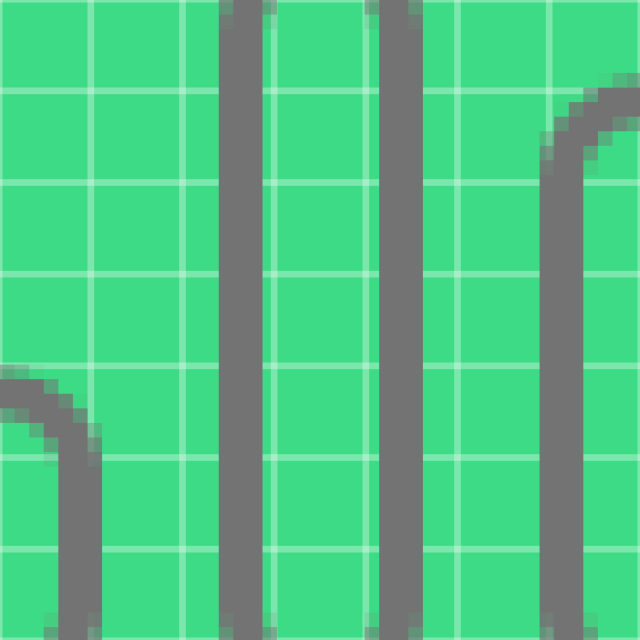
Reproduce this pattern procedurally as a Shadertoy shader.

```glsl
// Blocky grey capsule outlines over a green field with a translucent white grid.

const vec3 FIELD_GREEN = vec3(0.24, 0.86, 0.52);
const vec3 OUTLINE_GREY = vec3(0.45);
const float GRID_ALPHA = 0.32;

const float CELLS = 43.886;          // blocks across the canvas
const float CAPSULE_SPACING = 22.0;  // in blocks
const float CAPSULE_RADIUS = 5.5;
const float CAPSULE_BOTTOM = 41.5;
const float HALF_STROKE = 1.5;

const float GRID_PERIOD = 0.14323;   // in canvas units
const float GRID_OFFSET = 0.14193;
const float GRID_HALF_WIDTH = 0.0052;

// Distance to a vertical capsule outline whose core runs from top to bottom.
float capsuleOutline(vec2 p, float centerX, float top, float bottom, float radius) {
    vec2 core = vec2(centerX, clamp(p.y, top, bottom));
    return abs(length(p - core) - radius);
}

// Coverage of one block, evaluated at its centre; y runs downward.
float blockCoverage(vec2 cell, vec3 tops) {
    vec2 center = cell + 0.5;
    float dist = 1e3;
    for (int i = 0; i < 3; i++) {
        float x = float(i) * CAPSULE_SPACING;
        dist = min(dist, capsuleOutline(center, x, tops[i], CAPSULE_BOTTOM, CAPSULE_RADIUS));
    }
    return clamp(HALF_STROKE + 0.5 - dist, 0.0, 1.0);
}

// Blends neighbouring blocks only within one pixel of their shared edge.
float blockyCapsules(vec2 p, vec3 tops, float pixel) {
    vec2 shifted = p - 0.5;
    vec2 cell = floor(shifted);
    vec2 blend = clamp((fract(shifted) - 0.5) / pixel + 0.5, 0.0, 1.0);
    float upper = mix(blockCoverage(cell, tops),
                      blockCoverage(cell + vec2(1.0, 0.0), tops), blend.x);
    float lower = mix(blockCoverage(cell + vec2(0.0, 1.0), tops),
                      blockCoverage(cell + vec2(1.0), tops), blend.x);
    return mix(upper, lower, blend.y);
}

// Coverage of vertical (x) and horizontal (y) grid lines.
vec2 gridLines(vec2 p, float period, float offset, float halfWidth, float pixel) {
    vec2 dist = abs(fract((p - offset) / period + 0.5) - 0.5) * period;
    return clamp((halfWidth - dist) / pixel + 0.5, 0.0, 1.0);
}

void mainImage(out vec4 fragColor, in vec2 fragCoord) {
    vec2 uv = fragCoord / iResolution.xy;
    vec2 p = vec2(uv.x, 1.0 - uv.y);
    float pixel = 1.0 / min(iResolution.x, iResolution.y);

    // Field and grid: crossings are brightened twice
    vec2 lines = gridLines(p, GRID_PERIOD, GRID_OFFSET, GRID_HALF_WIDTH, pixel) * GRID_ALPHA;
    vec3 color = mix(FIELD_GREEN, vec3(1.0), lines.x);
    color = mix(color, vec3(1.0), lines.y);

    // Capsules of differing height, left to right
    vec3 capsuleTops = vec3(32.5, 2.5, 12.5);
    float outline = blockyCapsules(p * CELLS, capsuleTops, pixel * CELLS);
    color = mix(color, OUTLINE_GREY, outline);

    fragColor = vec4(color, 1.0);
}
```
